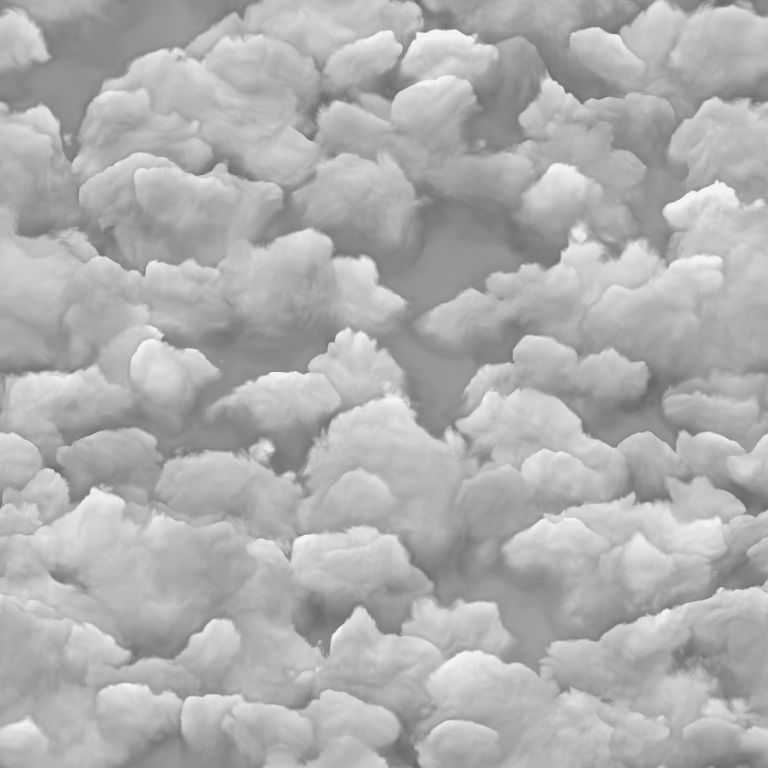
A Shadertoy shader for this texture:

```glsl
// Overcast sky of grey cumulus: five wrapped grids of puffs are painted back to front.
// Each puff is an ellipse with a billowed outline, crisp and bright on top, fading below.
// All noise is gradient noise on a wrapping lattice, so the canvas tiles.

vec3 hash3(vec2 cell, float period, float seed) {
    cell = floor(mod(cell + 0.5, period));
    uvec3 v = uvec3(vec3(cell, seed)) * 1664525u + 1013904223u;
    for (int i = 0; i < 2; i++) {
        v.x += v.y * v.z;
        v.y += v.z * v.x;
        v.z += v.x * v.y;
        v ^= v >> 16u;
    }
    return vec3(v >> 16u) / 65535.0;
}

float corner(vec2 cell, vec2 offset, float period) {
    return dot(hash3(cell, period, period).xy * 2.0 - 1.0, offset);
}

float gradientNoise(vec2 p, float period) {
    vec2 i = floor(p), f = p - i;
    vec2 u = f * f * f * (f * (f * 6.0 - 15.0) + 10.0);
    vec2 e = vec2(1, 0);
    float low = mix(corner(i, f, period), corner(i + e.xy, f - e.xy, period), u.x);
    float high = mix(corner(i + e.yx, f - e.yx, period), corner(i + e.xx, f - e.xx, period), u.x);
    return 1.5 * mix(low, high, u.y);
}

float fbm(vec2 uv, float frequency) {
    float sum = 0.0, amplitude = 0.5;
    for (int i = 0; i < 4; i++) {
        sum += amplitude * gradientNoise(uv * frequency, frequency);
        frequency *= 2.0;
        amplitude *= 0.5;
    }
    return sum;
}

// Rounded lumps with soft creases between them
float billow(vec2 uv, float frequency) {
    float sum = 0.0, amplitude = 0.5;
    for (int i = 0; i < 5; i++) {
        float n = gradientNoise(uv * frequency, frequency);
        sum += amplitude * sqrt(n * n + 0.006);
        frequency *= 2.0;
        amplitude *= 0.48;
    }
    return sum;
}

void mainImage(out vec4 fragColor, in vec2 fragCoord) {
    vec2 uv = fragCoord / iResolution.xy;
    vec2 warp = vec2(fbm(uv, 7.0), fbm(uv + vec2(0.37, 0.61), 7.0));
    vec2 p = uv + 0.045 * warp;
    float haze = fbm(uv + 0.23, 4.0);
    float crispness = smoothstep(-0.35, 0.35, fbm(uv + 0.71, 5.0));

    // Dim sky behind the puffs
    float tone = 0.59 + 0.1 * haze;

    float gridSizes[5] = float[5](5.0, 7.0, 4.0, 6.0, 9.0);
    for (int layer = 0; layer < 5; layer++) {
        float grid = gridSizes[layer];
        vec2 q = p + vec2(0.31, 0.17) * float(layer);

        // Lumps and their light from the upper left
        float lumps = billow(q, 10.0);
        float light = lumps - billow(q + vec2(-0.003, 0.008), 10.0);
        light *= mix(0.25, 0.65, crispness);

        // Upper rows first, so lower puffs stand in front
        vec2 home = floor(q * grid);
        for (int y = 1; y >= -1; y--)
        for (int x = -1; x <= 1; x++) {
            vec2 cell = home + vec2(x, y);
            vec3 place = hash3(cell, grid, grid + 40.0);
            vec3 look = hash3(cell, grid, grid + 80.0);
            if (place.z > 0.68) continue;

            vec2 center = cell + 0.2 + 0.6 * place.xy;
            vec2 radius = vec2(0.68, 0.52) * mix(0.72, 1.0, look.x);
            vec2 local = (q * grid - center) / radius;
            float inside = 1.0 - length(local) + 1.2 * (min(lumps, 0.6) - 0.26);

            // Shade gathers just outside the puff, then its body covers it
            tone -= 0.045 * smoothstep(-0.2, 0.1, inside);
            float underside = smoothstep(0.35, -0.6, local.y);
            float softness = mix(mix(0.2, 0.06, crispness), 0.95, underside);
            float cover = smoothstep(0.0, softness, inside) * mix(0.75, 1.0, look.z);
            float rim = smoothstep(0.55, 0.0, inside) * smoothstep(-0.1, 0.8, local.y);
            float shade = 0.725 + 0.14 * local.y + 0.07 * rim + 0.14 * (look.y - 0.5);
            shade += light + 0.1 * haze + 0.18 * (lumps - 0.26);
            tone = mix(tone, shade, cover);
        }
    }

    fragColor = vec4(vec3(clamp(tone, 0.42, 0.95)), 1.0);
}
```
